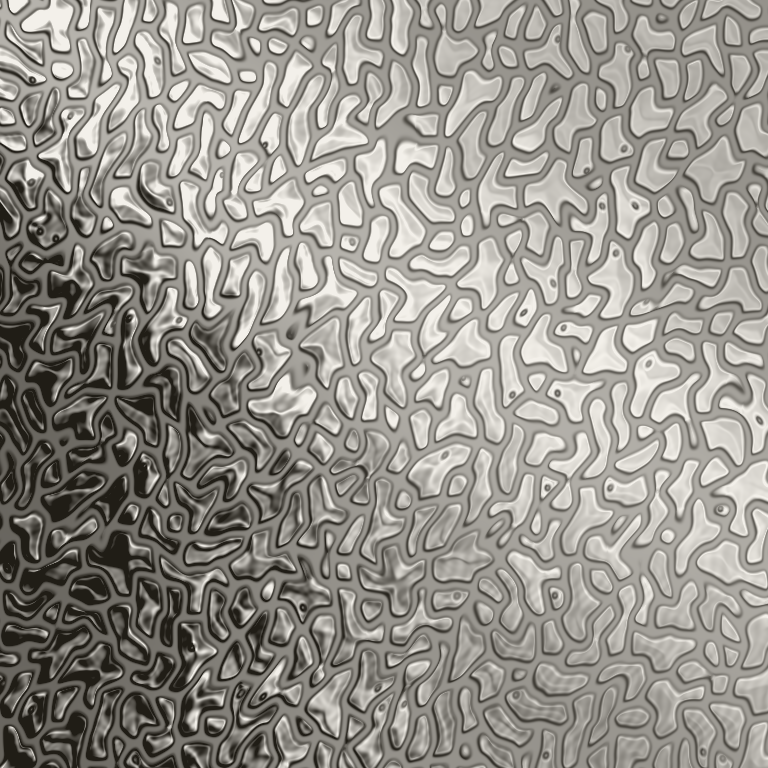
This texture is drawn by a three.js fragment shader. Its source:

```glsl
varying vec2 vUv;

#define CELLS vec2(34.0, 29.0)
#define LEAN 0.15
#define JITTER 0.74
#define ROUNDNESS 4.0
#define CHANNEL 0.155
#define OUTLINE 0.068
#define GLOSS 0.33
#define PIT_SHARE 0.06
#define WARM_TINT vec3(0.014, 0.002, -0.024)

vec2 hash2(vec2 p) {
  return fract(sin(vec2(dot(p, vec2(127.1, 311.7)), dot(p, vec2(269.5, 183.3)))) * 43758.5);
}

// Vector from p to the seed of a cell, with the size weight of the seed in z
vec3 seedFrom(vec2 p, vec2 id) {
  vec2 h = hash2(id);
  return vec3(id + 0.5 + JITTER * (h - 0.5) - p, 0.2 * (fract(h.x * 57.0) - 0.5));
}

// Every third cell is a root; the others join one of two adjoining roots
vec2 groupOf(vec2 id) {
  float kind = mod(id.x + 2.0 * id.y + 0.5, 3.0);
  float h = hash2(id + 7.3).x;
  if (kind < 1.0 || h < 0.07) return id;
  float side = kind < 2.0 ? -1.0 : 1.0;
  return h < 0.62 ? id - vec2(0.0, side) : id + vec2(side, 0.0);
}

bool sameGroup(vec2 a, vec2 b) {
  vec2 apart = abs(a - b);
  return apart.x + apart.y < 0.5;
}

// Smooth cellular relief: x is distance from the channel, yz the inward slope
vec3 relief(vec2 p, out vec2 group) {
  vec2 base = floor(p);
  vec3 weighted[25];
  vec2 groups[25];
  float pit = 10.0;
  for (int n = 0; n < 25; n++) {
    vec2 id = base + vec2(mod(float(n) + 0.1, 5.0) - 0.1, floor((float(n) + 0.1) / 5.0)) - 2.0;
    id = floor(id + 0.5);
    vec3 s = seedFrom(p, id);
    weighted[n] = vec3(s.xy, 1.0) * exp(-ROUNDNESS * (dot(s.xy, s.xy) - s.z));
    groups[n] = groupOf(id);
    if (hash2(id + 31.7).y < PIT_SHARE) pit = min(pit, length(s.xy));
  }

  // The strongest group among the nine nearest cells owns this point
  float strongest = -1.0;
  group = groups[12];
  for (int c = 6; c < 19; c++) {
    float sum = 0.0;
    for (int n = 0; n < 25; n++) if (sameGroup(groups[n], groups[c])) sum += weighted[n].z;
    if (sum > strongest) { strongest = sum; group = groups[c]; }
  }

  vec3 own = vec3(0.0), other = vec3(0.0, 0.0, 1e-9);
  for (int n = 0; n < 25; n++) {
    if (sameGroup(groups[n], group)) own += weighted[n]; else other += weighted[n];
  }
  float f = log(max(own.z, 1e-9) / other.z) / (2.0 * ROUNDNESS);
  vec2 slope = own.xy / max(own.z, 1e-9) - other.xy / other.z;
  float d = max(f, 0.0) / max(length(slope), 0.55);
  return vec3(min(d, pit + 0.06), slope);
}

// Room reflected in the sheet: x is lit against dark, y the diagonal sheen
vec2 room(vec2 q) {
  float darkEdge = 0.28 - max(0.0, q.y - 0.5);
  float diagonal = q.y + 0.67 * q.x - 0.95;
  float sheen = exp(-diagonal * diagonal / 0.07) * (1.0 - 0.3 * q.x * q.x);
  return vec2(smoothstep(-0.28, 0.24, q.x - darkEdge), sheen);
}

void main() {
  vec2 uv = vUv;
  vec2 p = uv * CELLS;
  p.x -= LEAN * p.y;
  p += 0.28 * sin(p.yx * vec2(0.9, 0.75) + vec2(0.4, 2.1))
     + 0.10 * sin(p.yx * vec2(2.3, 2.0) + vec2(1.7, 0.3));

  vec2 group;
  vec3 r = relief(p, group);
  float d = r.x;
  vec2 slope = r.yz;
  vec2 outward = -slope / max(length(slope), 0.05);
  vec2 tilt = hash2(group + 3.1) - 0.5;

  // Broad light on the faces and in the channels
  vec2 flatRoom = room(uv);
  vec2 faceRoom = room(uv + 0.16 * tilt - 0.06 * slope);
  float harsh = 0.10 + 0.90 * smoothstep(0.75, 0.05, uv.x + 0.25 * (uv.y - 0.5));
  float upper = smoothstep(-0.35, 0.20, uv.y + 0.67 * uv.x - 0.95);
  float face = mix(0.14, mix(0.56, 0.70, upper), faceRoom.x);
  face += 0.25 * faceRoom.y * faceRoom.x;
  float channel = mix(0.40, 0.57, flatRoom.x) + 0.14 * flatRoom.y * flatRoom.x;

  // Curved reflections, crinkles and brushed streaks on the faces
  face += GLOSS * harsh * sin(dot(slope, vec2(1.9, 3.0)) + 4.0 * tilt.x + 0.8);
  vec2 crinkle = sin(p * vec2(7.0, 9.0) + 2.0 * sin(p.yx * vec2(5.0, 4.0)));
  face += 0.09 * harsh * crinkle.x * crinkle.y;
  float brush = sin(dot(uv, vec2(410.0, -230.0)) + 3.0 * sin(uv.y * 70.0));
  face += 0.035 * brush * (1.0 - upper);

  // Dark foot and bright shoulder around each blob
  float facing = dot(outward, normalize(vec2(0.5, 0.85)));
  float foot = exp(-pow((d - CHANNEL) / OUTLINE, 2.0));
  float shoulder = exp(-pow((d - CHANNEL - 0.13) / 0.055, 2.0));
  float tone = mix(channel, face, smoothstep(CHANNEL - 0.01, CHANNEL + 0.08, d));
  tone -= foot * (0.25 + 0.24 * harsh) * (0.75 - 0.40 * facing);
  tone += shoulder * mix(0.42, 0.15, flatRoom.x) * (0.5 + 0.5 * facing);
  tone += shoulder * (0.06 + 0.16 * harsh) * flatRoom.x * max(-facing, 0.0);

  gl_FragColor = vec4(clamp(vec3(clamp(tone, 0.11, 0.94)) + WARM_TINT, 0.0, 1.0), 1.0);
}
```
